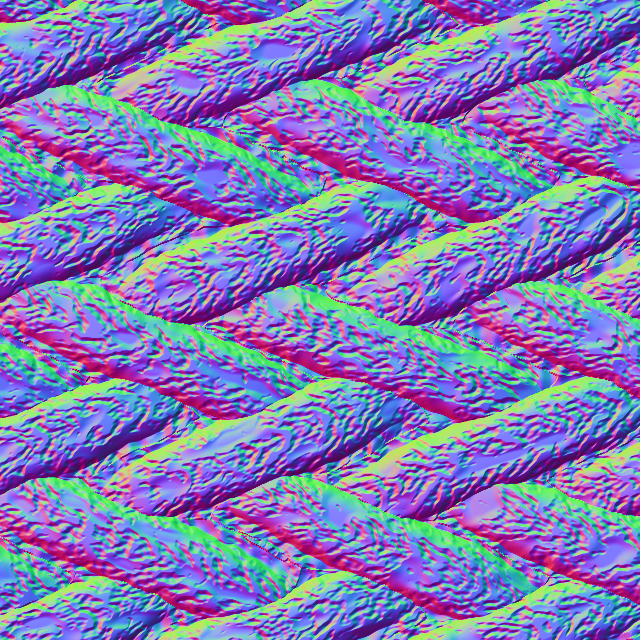
Write a Shadertoy shader that draws this texture map.

```glsl
#define PERIOD vec2(0.3685, 0.309)   // spacing of strands across and up
#define ORIGIN vec2(0.430, 0.915)    // centre of one rising strand
#define ROW_DRIFT 0.013              // sideways creep per row
#define TILT 0.37                    // strand angle in radians
#define HALF_WIDTH 0.057
#define HALF_LENGTH 0.238
#define STRAND_HEIGHT 0.036
#define FIBRE_SCALE vec2(38.0, 105.0)
#define FIBRE_ANGLE 0.48
#define FIBRE_DEPTH 0.015
#define RELIEF 1.25
#define SAMPLE_STEP 0.0013

vec2 hash2(vec2 p) {
    vec3 q = fract(p.xyx * vec3(0.1031, 0.1030, 0.0973));
    q += dot(q, q.yzx + 33.33);
    return fract((q.xx + q.yz) * q.zy);
}

float gradientDot(vec2 cell, vec2 offset) {
    float angle = 6.2832 * hash2(cell).x;
    return dot(vec2(cos(angle), sin(angle)), offset);
}

float gradientNoise(vec2 p) {
    vec2 i = floor(p), f = p - i;
    vec2 w = f * f * f * (f * (f * 6.0 - 15.0) + 10.0);
    float low = mix(gradientDot(i, f), gradientDot(i + vec2(1, 0), f - vec2(1, 0)), w.x);
    float high = mix(gradientDot(i + vec2(0, 1), f - vec2(0, 1)),
                     gradientDot(i + vec2(1, 1), f - vec2(1, 1)), w.x);
    return mix(low, high, w.y);
}

// Rounded cord: flat crown, steep sides, ends that dive under the neighbours
float strandProfile(vec2 local) {
    float along = abs(local.x) / HALF_LENGTH;
    float across = abs(local.y) / (HALF_WIDTH * (1.0 - 0.12 * along * along));
    return STRAND_HEIGHT * (1.0 - pow(across, 5.0) - pow(along, 3.0));
}

// Chevron tufts: grooves slanting to the cord axis, with flattened crests
float fibreHeight(vec2 local, vec2 seed) {
    vec2 q = vec2(local.x, sqrt(local.y * local.y + 0.00003));
    q += 0.006 * vec2(gradientNoise(local * 45.0 + seed),
                      gradientNoise(local * 45.0 + seed + 31.0));
    float c = cos(FIBRE_ANGLE), s = sin(FIBRE_ANGLE);
    vec2 slanted = vec2(c * q.x - s * q.y, s * q.x + c * q.y);
    float coarse = gradientNoise(slanted * FIBRE_SCALE + seed);
    float fine = gradientNoise(local * vec2(85.0, 150.0) + seed + 57.0);
    float smoothPatch = gradientNoise(local * vec2(14.0, 28.0) + seed + 11.0);
    float crest = 0.16 - 0.5 * smoothstep(0.0, 0.4, smoothPatch);
    return FIBRE_DEPTH * min(coarse + 0.45 * fine, crest);
}

float weaveHeight(vec2 uv) {
    vec2 p = uv + 0.010 * vec2(gradientNoise(uv * 9.0), gradientNoise(uv * 9.0 + 43.0));
    p += 0.003 * gradientNoise(uv * 42.0 + 7.0);
    float top = -1e3;
    vec2 topLocal = vec2(0), topSeed = vec2(0);

    // Rising and falling cords share one lattice, half a cell apart
    for (int family = 0; family < 2; family++) {
        float side = float(family);
        vec2 q = p - ORIGIN - side * vec2(0.5, -0.5) * PERIOD;
        float row = round(q.y / PERIOD.y);
        float column = round((q.x - ROW_DRIFT * row) / PERIOD.x);
        for (int k = 0; k < 9; k++) {
            vec2 id = vec2(column, row) + vec2(k % 3 - 1, k / 3 - 1);
            vec2 seed = hash2(id + 20.0 + 50.0 * side);
            vec2 d = q - id * PERIOD - vec2(ROW_DRIFT * id.y, 0.0);
            d -= 0.012 * (seed - 0.5);
            float angle = (TILT + 0.06 * (seed.x - 0.5)) * (1.0 - 2.0 * side);
            float c = cos(angle), s = sin(angle);
            vec2 local = vec2(c * d.x + s * d.y, c * d.y - s * d.x);
            float h = strandProfile(local);
            if (h > top) {
                top = h;
                topLocal = local;
                topSeed = seed * 90.0;
            }
        }
    }

    // Fuzzy layer visible through the gaps
    float under = -0.014 + 0.016 * gradientNoise(uv * vec2(42.0, 30.0));
    return max(top, under) + fibreHeight(topLocal, topSeed);
}

void mainImage(out vec4 fragColor, in vec2 fragCoord) {
    vec2 uv = fragCoord / iResolution.xy;
    vec2 e = vec2(SAMPLE_STEP, 0.0);
    vec2 slope = vec2(weaveHeight(uv + e.xy) - weaveHeight(uv - e.xy),
                      weaveHeight(uv + e.yx) - weaveHeight(uv - e.yx)) / (2.0 * SAMPLE_STEP);
    vec3 normal = normalize(vec3(-RELIEF * slope, 1.0));

    // Encode the normal with the red axis reversed
    vec3 color = vec3(0.5 - 0.5 * normal.x, 0.48 + 0.5 * normal.y, 0.16 + 0.84 * normal.z);
    fragColor = vec4(clamp(color, 0.0, 1.0), 1.0);
}
```
